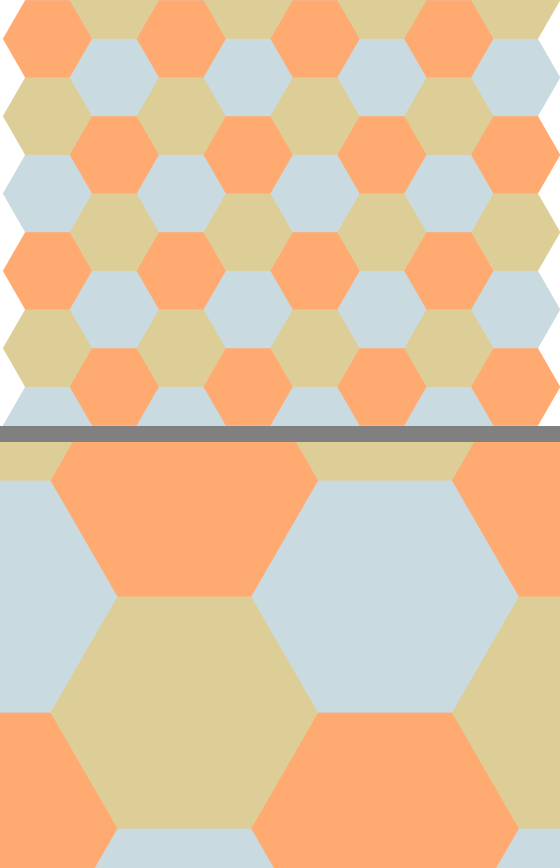
Top: the whole. Bottom: its middle third, enlarged.
Give the GLSL for this pattern, as a WebGL 1 fragment shader.

```glsl
precision highp float;
uniform vec2 u_resolution;

const float SQRT3 = 1.7320508;

// Signed distance to a flat-topped hexagon of unit radius
float hexagon(vec2 q) {
  q = abs(q);
  return max(q.y, dot(q, vec2(0.5 * SQRT3, 0.5))) - 0.5 * SQRT3;
}

vec3 tileColor(float index) {
  vec3 orange = vec3(1.0, 0.667, 0.443);
  vec3 sand = vec3(0.867, 0.808, 0.592);
  vec3 paleBlue = vec3(0.79, 0.86, 0.878);
  return index < 0.5 ? orange : index < 1.5 ? sand : paleBlue;
}

void main() {
  // Hexagon radii, measured from the top left corner
  vec2 uv = gl_FragCoord.xy / u_resolution;
  vec2 p = vec2(uv.x, 1.0 - uv.y) * vec2(12.556, 5.508 * SQRT3);
  p -= vec2(1.063, 0.87);
  float pixel = 12.556 / u_resolution.x;

  // Neighbouring tiles share each edge, so their coverages add up to one
  vec3 color = vec3(0.0);
  float covered = 0.0;
  for (int i = 0; i < 2; i++) {
    float column = floor(p.x / 1.5) + float(i);
    float odd = mod(column, 2.0);
    float inside = step(-0.5, column) * step(column, 7.5);
    for (int j = 0; j < 2; j++) {
      float row = floor(p.y / SQRT3 - 0.5 * odd) + float(j);
      vec2 center = vec2(1.5 * column, SQRT3 * (row + 0.5 * odd));
      float coverage = inside * clamp(0.5 - hexagon(p - center) / pixel, 0.0, 1.0);
      // Three colours cycle down each column, shifted in odd columns
      color += coverage * tileColor(mod(row + 2.0 * odd, 3.0));
      covered += coverage;
    }
  }

  // White margin outside the eight columns
  color = color / max(covered, 1.0) + max(1.0 - covered, 0.0);
  gl_FragColor = vec4(color, 1.0);
}
```
